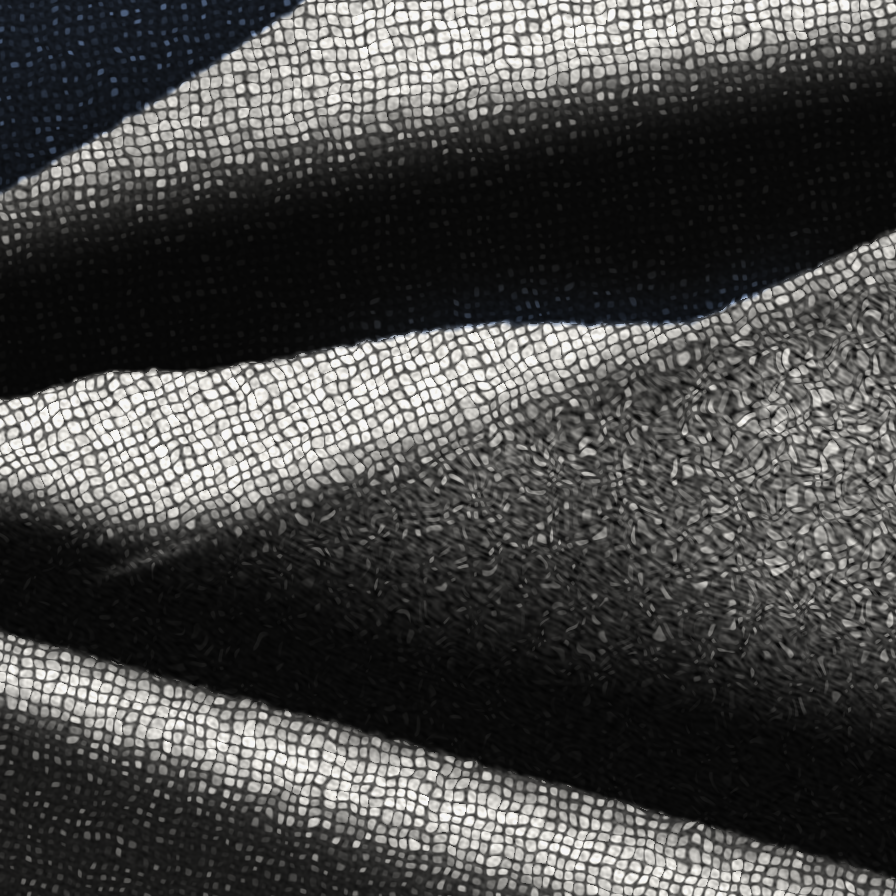
This texture is drawn by a WebGL 1 fragment shader. Its source:

```glsl
precision highp float;
uniform vec2 u_resolution;

#define CELLS 78.0
#define WARP 0.75
#define EDGE_SOFT 0.005
#define LIT 0.74
#define SHADOW 0.03
#define GRAIN 0.55
#define WARM vec3(1.0, 0.99, 0.965)
#define BLUE vec3(0.78, 0.96, 1.25)

vec2 hash2(vec2 p) {
  p = vec2(dot(p, vec2(127.1, 311.7)), dot(p, vec2(269.5, 183.3)));
  return fract(sin(p) * 43758.5);
}

float gradDot(vec2 cell, vec2 corner, vec2 f) {
  return dot(hash2(cell + corner) * 2.0 - 1.0, f - corner);
}

float gradientNoise(vec2 p) {
  vec2 i = floor(p), f = fract(p);
  vec2 u = f * f * f * (f * (f * 6.0 - 15.0) + 10.0);
  float low = mix(gradDot(i, vec2(0.0), f), gradDot(i, vec2(1.0, 0.0), f), u.x);
  float high = mix(gradDot(i, vec2(0.0, 1.0), f), gradDot(i, vec2(1.0), f), u.x);
  return mix(low, high, u.y);
}

vec2 rotate(vec2 p, float a) {
  float c = cos(a), s = sin(a);
  return vec2(c * p.x + s * p.y, c * p.y - s * p.x);
}

float softRamp(float x) {
  return 0.5 * (x + sqrt(x * x + 0.002));
}

// Fold outlines as heights over x
float backdropEdge(float x) { return 0.785 + 0.56 * x + 0.2 * x * x; }
float upperShade(float x) { return 0.725 + 0.26 * x - 0.05 * x * x; }
float middleEdge(float x) {
  return 0.555 + 0.03 * smoothstep(0.0, 0.14, x)
       + 0.054 * smoothstep(0.18, 0.58, x) + 0.45 * max(x - 0.77, 0.0);
}
float middleCrest(float x) {
  return 0.414 + 0.4 * softRamp(x - 0.23) + 0.035 * (1.0 - smoothstep(0.0, 0.16, x));
}
float lowerEdge(float x) { return 0.295 - 0.275 * x; }

// Light on each fold
float upperTone(vec2 p) {
  float d = p.y - upperShade(p.x);
  float lit = smoothstep(-0.085, 0.085, d);
  return mix(SHADOW, LIT, lit * lit) * mix(0.8, 1.0, smoothstep(0.2, 0.5, p.x));
}

float middleTone(vec2 p) {
  float crest = middleCrest(p.x);
  float lit = smoothstep(crest - 0.045, crest + 0.045, p.y);
  float fade = 0.34 - 0.2 * p.x;
  float body = smoothstep(fade - 0.03, fade + 0.24, p.y) * mix(0.17, 0.43, p.x);
  body *= 1.0 + 0.5 * gradientNoise(p * vec2(5.0, 7.0));
  vec2 lip = rotate(p - vec2(0.17, 0.378), 0.35) / vec2(0.05, 0.008);
  return max(SHADOW, mix(body, LIT, lit)) + 0.22 * exp(-dot(lip, lip));
}

float lowerTone(vec2 p) {
  float depth = lowerEdge(p.x) - p.y;
  float d = (depth - 0.038 - 0.05 * p.x) / (0.045 + 0.05 * p.x);
  return 0.14 + 0.57 * exp(-d * d);
}

// Woven cells: wide blocks in light, scattered glints in shade
float weave(vec2 p, float tone, float angle, float disorder) {
  vec2 drift = vec2(gradientNoise(p * 19.0), gradientNoise(p * 19.0 + 37.0));
  drift += 0.6 * vec2(gradientNoise(p * 47.0 + 11.0), gradientNoise(p * 47.0 + 71.0));
  vec2 q = rotate(p, angle) * CELLS + drift * WARP * disorder;
  vec2 id = floor(q);
  vec2 rnd = hash2(id);
  vec2 f = abs(fract(q) - 0.5 - (rnd - 0.5) * 0.14);
  float radius = pow(f.x * f.x * f.x + f.y * f.y * f.y, 0.3333);
  float light = smoothstep(0.1, 0.65, tone);
  float size = mix(0.22, 0.43, light) + (rnd.x - 0.5) * 0.14;
  float soft = max(0.11, 0.7 * CELLS / u_resolution.y);
  float block = 1.0 - smoothstep(size - soft, size + soft, radius);
  float glint = mix(0.9 + 2.0 * rnd.y * rnd.y, 1.15 + 0.25 * rnd.y, light);
  return mix(mix(0.62, 0.46, light), glint, block);
}

void main() {
  vec2 p = gl_FragCoord.xy / u_resolution;
  float fray = 0.006 * gradientNoise(p * 60.0);

  float backdrop = smoothstep(-EDGE_SOFT, EDGE_SOFT, p.y - backdropEdge(p.x) + fray);
  float middle = smoothstep(-EDGE_SOFT, EDGE_SOFT, middleEdge(p.x) - p.y + fray);
  float lower = smoothstep(-EDGE_SOFT, EDGE_SOFT, lowerEdge(p.x) - p.y + fray);

  // Stack the folds from back to front
  float backTone = 0.09 + 0.06 * smoothstep(0.75, 1.0, p.y - 0.3 * p.x);
  float tone = mix(upperTone(p), backTone, backdrop);
  float gap = p.y - middleEdge(p.x);
  float glow = exp(-gap * gap / 0.002) * smoothstep(0.25, 0.6, p.x)
             * (1.0 - smoothstep(0.8, 0.98, p.x));
  tone += 0.06 * glow * (1.0 - middle);
  tone = mix(tone, middleTone(p), middle);
  tone = mix(tone, lowerTone(p), lower);

  float angle = mix(mix(0.14, 0.42, step(0.5, middle)), -0.2, step(0.5, lower));
  float body = middle * (1.0 - lower)
             * (1.0 - smoothstep(-0.08, 0.02, p.y - middleCrest(p.x)));
  float cloth = weave(p, tone, angle, 1.0 + 1.6 * body);

  // Fine fibres, strongest on the matt side of the middle fold
  vec2 bent = p + 0.02 * vec2(gradientNoise(p * 9.0), gradientNoise(p * 9.0 + 23.0));
  float fibre = gradientNoise(rotate(bent, -0.5) * vec2(75.0, 210.0));
  float speck = gradientNoise(p * 190.0 + 5.0);
  cloth = mix(cloth, 0.65 * cloth + 0.35 + 1.3 * fibre, 0.7 * body);
  cloth += GRAIN * (0.6 * speck + 0.5 * fibre);

  vec3 tint = mix(WARM, BLUE, max(backdrop, glow * (1.0 - middle)));
  vec3 color = tint * tone * max(cloth, 0.1) + 0.012;
  gl_FragColor = vec4(clamp(color, 0.0, 0.97), 1.0);
}
```
